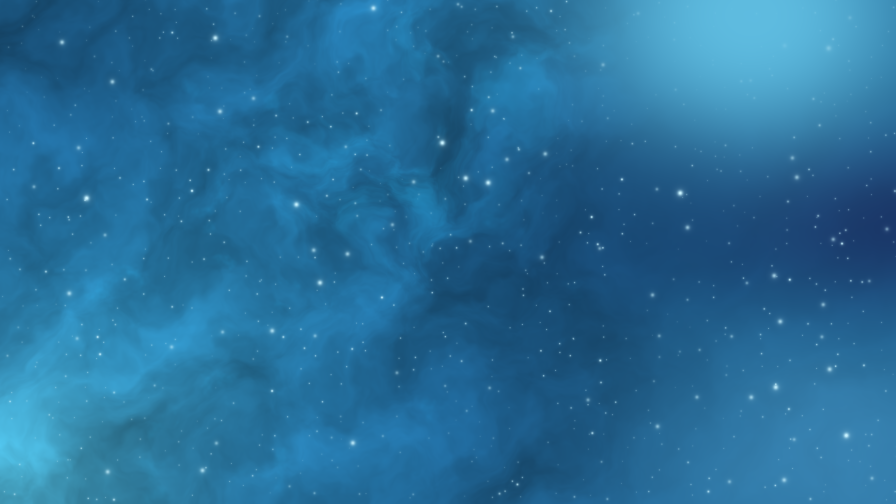
Write a WebGL 1 fragment shader that draws this background.

```glsl
precision highp float;
// Blue nebula sky with soft glows, wispy clouds and scattered stars.
uniform vec2 u_resolution;

vec2 hash2(vec2 p) {
  vec3 q = fract(p.xyx * vec3(0.1031, 0.1030, 0.0973));
  q += dot(q, q.yzx + 33.33);
  return fract((q.xx + q.yz) * q.zy);
}

float gradientDot(vec2 cell, vec2 corner, vec2 f) {
  float angle = 6.2832 * hash2(cell + corner + 57.0).x;
  return dot(vec2(cos(angle), sin(angle)), f - corner);
}

float gradientNoise(vec2 p) {
  vec2 i = floor(p), f = p - i;
  vec2 u = f * f * f * (f * (f * 6.0 - 15.0) + 10.0);
  float low = mix(gradientDot(i, vec2(0, 0), f), gradientDot(i, vec2(1, 0), f), u.x);
  float high = mix(gradientDot(i, vec2(0, 1), f), gradientDot(i, vec2(1, 1), f), u.x);
  return mix(low, high, u.y);
}

float fbm(vec2 p) {
  float sum = 0.0, amplitude = 0.6;
  for (int i = 0; i < 5; i++) {
    sum += amplitude * gradientNoise(p);
    p = mat2(1.6, 1.2, -1.2, 1.6) * p + 7.3;
    amplitude *= 0.52;
  }
  return sum;
}

// Soft elliptical patch, 1 at its center.
float blob(vec2 p, vec2 center, vec2 size) {
  vec2 d = (p - center) / size;
  return exp(-dot(d, d));
}

// One jittered star per cell, kept with the given probability.
float starLayer(vec2 p, float cellSize, float chance, float radius, float seed) {
  vec2 id = floor(p / cellSize);
  vec2 place = hash2(id + seed);
  vec2 kind = hash2(id + seed + 131.0);
  float d = length(p - (id + 0.15 + 0.7 * place) * cellSize);
  float r = max(radius * mix(0.6, 1.1, kind.y), 0.6 / u_resolution.y);
  float core = exp(-d * d / (r * r));
  float halo = 0.18 * exp(-d * d / (r * r * 5.0));
  return step(kind.x, chance) * mix(0.4, 1.0, kind.y * kind.y) * (core + halo);
}

void main() {
  vec2 p = gl_FragCoord.xy / u_resolution.y;
  p.x += 0.889 - 0.5 * u_resolution.x / u_resolution.y;

  // Clouds stretched along the rising diagonal
  vec2 warp = vec2(fbm(p * 3.0), fbm(p * 3.0 + 19.0));
  vec2 along = vec2(dot(p, vec2(0.8, 0.6)), dot(p, vec2(-0.6, 0.8)));
  float streaks = fbm(along * vec2(2.2, 4.5) + warp);
  float wisps = fbm(p * 7.0 + 1.5 * warp + 4.0);
  vec2 q = p + 0.12 * warp;

  // Broad light and dark regions
  vec3 color = vec3(0.125, 0.405, 0.58);
  color = mix(color, vec3(0.09, 0.30, 0.46), 0.75 * blob(q, vec2(0.05, 0.92), vec2(0.40, 0.25)));
  color = mix(color, vec3(0.09, 0.31, 0.48), 0.80 * blob(q, vec2(1.10, 0.20), vec2(0.35, 0.40)));
  color = mix(color, vec3(0.08, 0.26, 0.43), 0.90 * blob(q, vec2(1.32, 0.57), vec2(0.38, 0.22)));
  color = mix(color, vec3(0.17, 0.53, 0.71), 0.75 * blob(q, vec2(0.26, 0.32), vec2(0.36, 0.24)));
  color = mix(color, vec3(0.29, 0.68, 0.80), 0.90 * blob(q, vec2(0.00, 0.04), vec2(0.36, 0.24)));
  color = mix(color, vec3(0.22, 0.51, 0.69), 0.90 * blob(q, vec2(1.66, 0.08), vec2(0.42, 0.25)));
  color = mix(color, vec3(0.09, 0.17, 0.37), 0.90 * blob(p, vec2(1.78, 0.57), vec2(0.32, 0.17)));

  // Cloud shading, calmer toward the right
  float calm = smoothstep(1.0, 1.4, p.x);
  color *= 1.0 + mix(0.50, 0.12, calm) * streaks + mix(0.22, 0.03, calm) * wisps;

  // Bright ragged cloud in the middle, with a few small knots
  float heart = blob(q, vec2(0.78, 0.64), vec2(0.22, 0.18));
  heart += 0.6 * blob(q, vec2(0.95, 0.88), vec2(0.20, 0.14));
  color += vec3(0.02, 0.16, 0.19) * heart * smoothstep(-0.22, 0.40, wisps);
  float knots = smoothstep(0.22, 0.55, fbm(p * 8.0 + 31.0));
  color += vec3(0.01, 0.12, 0.15) * knots * blob(p, vec2(0.55, 0.45), vec2(0.45, 0.45));

  // Large smooth glow at the top right
  vec2 g = (p - vec2(1.49, 0.97)) / vec2(0.30, 0.24);
  float glow = exp(-pow(dot(g, g), 1.25));
  color = mix(color, vec3(0.21, 0.51, 0.68), 0.45 * blob(p, vec2(1.49, 0.95), vec2(0.42, 0.34)));
  color = mix(color, vec3(0.38, 0.75, 0.89), 0.95 * glow);

  // Faint dust, small stars and bright stars
  float dust = 0.40 * starLayer(p, 0.031, 0.32, 0.0016, 11.0);
  dust += 0.55 * starLayer(p, 0.053, 0.40, 0.0022, 43.0);
  dust *= 0.6 + smoothstep(-0.3, 0.3, gradientNoise(p * 4.0));
  float bright = 0.95 * starLayer(p, 0.095, 0.34, 0.0046, 77.0);
  float stars = (dust + bright) * (1.0 - 0.85 * glow);
  color = mix(color, vec3(0.78, 0.95, 1.0), clamp(stars, 0.0, 1.0));

  gl_FragColor = vec4(clamp(color, 0.0, 1.0), 1.0);
}
```
